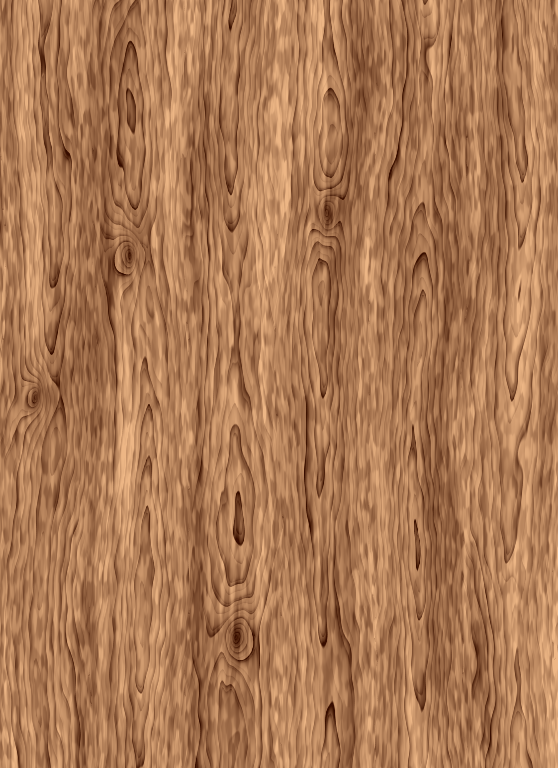
Reproduce this texture procedurally as a Shadertoy shader.

```glsl
// Oiled wood veneer with upright grain: rows of cathedral figures and knots.
// Growth rings are contours of a height field made of layered sines; pores
// and fibres are smooth cellular noise stretched along the grain.

#define DARK vec3(0.40, 0.22, 0.12)
#define LIGHT vec3(0.86, 0.65, 0.47)
#define STRIP 0.121        // spacing of the cathedral figures
#define RINGS 7.5          // rings from figure centre to strip edge
#define FIGURE 3.3         // how far the rings stray from straight
#define KNOT_ROW 0.30      // vertical spacing of possible knots
#define KNOT_SHARE 0.42    // fraction of those places with a knot
#define RING_DEPTH 1.0     // darkness of the ring outlines
#define PORE_DEPTH 0.68    // contrast of the fine pores
#define FIBRE_DEPTH 0.42   // contrast of the longer fibres
#define BRIGHTNESS 0.72

float hash(vec2 p) {
    vec3 q = fract(vec3(p.xyx) * 0.1031);
    q += dot(q, q.yzx + 33.33);
    return fract((q.x + q.y) * q.z);
}

// Cellular noise: random cell values blended by distance, in 0..1
float cells(vec2 p) {
    vec2 base = floor(p);
    float sum = 0.0, total = 0.0;
    for (int j = -1; j <= 1; j++)
    for (int i = -1; i <= 1; i++) {
        vec2 id = base + vec2(i, j);
        vec2 seed = id + vec2(hash(id), hash(id + 57.0));
        vec2 d = p - seed;
        float weight = exp(-6.0 * dot(d, d));
        sum += weight * hash(id + 113.0);
        total += weight;
    }
    return sum / total;
}

// Layered, mutually bent sines, roughly in -1..1
float waves(vec2 p) {
    float sum = 0.0, amplitude = 0.6;
    for (int i = 0; i < 5; i++) {
        sum += amplitude * sin(p.x + 1.3 * sin(p.y * 0.8)) * cos(p.y + sin(p.x * 0.7));
        p = mat2(1.5, 0.9, -0.9, 1.5) * p + vec2(2.7, 5.1);
        amplitude *= 0.48;
    }
    return sum;
}

// Knots: x is the lift of the rings, y the dark heart
vec2 knots(vec2 p) {
    vec2 size = vec2(STRIP, KNOT_ROW);
    vec2 base = floor(p / size);
    vec2 result = vec2(0.0);
    for (int j = -1; j <= 1; j++)
    for (int i = -1; i <= 1; i++) {
        vec2 id = base + vec2(i, j);
        float present = step(hash(id + 31.0), KNOT_SHARE);
        vec2 offset = vec2(0.35 + 0.3 * hash(id + 7.0), 0.2 + 0.6 * hash(id + 19.0));
        vec2 d = (p - (id + offset) * size) / vec2(0.024, 0.046);
        float r = length(d);
        result += present * vec2(exp(-1.6 * r), exp(-9.0 * r * r));
    }
    return result;
}

// Dark outline that builds up slowly and ends sharply at each ring
float outline(float height, float width) {
    float r = fract(height);
    float edge = smoothstep(1.0, 1.0 - clamp(width, 0.05, 0.5), r);
    float line = (0.45 * pow(r, 3.0) + 0.9 * pow(r, 10.0)) * edge * 1.3;
    return mix(line, 0.18, smoothstep(0.45, 1.0, width));
}

void mainImage(out vec4 fragColor, in vec2 fragCoord) {
    vec2 p = fragCoord / iResolution.y;

    // Slight sway of the grain, with a small ripple
    vec2 g = p;
    g.x += 0.005 * sin(p.y * 7.0 + 9.0 * p.x) + 0.002 * sin(p.y * 17.0 - 21.0 * p.x);
    vec2 rippled = g;
    rippled.x += 0.0012 * sin(p.y * 95.0 + 3.0 * sin(p.x * 60.0));

    // Ring height: ridges along each strip, bent by waves and knots
    float across = 2.0 * fract(rippled.x / STRIP) - 1.0;
    vec2 knot = knots(rippled);
    float height = RINGS * sqrt(across * across + 0.04);
    height += FIGURE * waves(vec2(rippled.x * 22.0, g.y * 4.5) + 3.0);
    height += 7.5 * knot.x;
    float width = fwidth(height);

    // Ring outlines fade into plain straight grain between the figures
    float figure = mix(0.28, 1.0, smoothstep(1.0, 0.45, abs(across)));
    figure = max(figure, min(1.0, 3.0 * knot.x));
    float strength = 0.55 + 0.7 * hash(vec2(floor(height), 5.0));
    float rings = outline(height, width) * strength;
    float fineRings = outline(height * 2.0 + 0.3, width * 2.0);

    // Pores, fibres and broad bands of tone
    float pores = cells(g * vec2(310.0, 62.0)) - 0.5;
    float fibres = cells(g * vec2(150.0, 6.0) + 40.0) - 0.5;
    float bands = sin(g.x * 38.0 + 1.5 * sin(p.y * 4.0)) + 0.7 * sin(g.x * 97.0 - p.y * 2.0);
    float clouds = waves(vec2(g.x * 13.0, g.y * 2.5) + 11.0);

    float tone = BRIGHTNESS + 0.105 * bands + 0.14 * clouds;
    tone += PORE_DEPTH * pores * mix(1.0, 0.65, figure) + FIBRE_DEPTH * fibres;
    tone -= RING_DEPTH * figure * rings + 0.25 * fineRings;
    tone -= 0.5 * knot.y + 0.25 * knot.x;

    fragColor = vec4(mix(DARK, LIGHT, clamp(tone, -0.40, 1.15)), 1.0);
}
```
